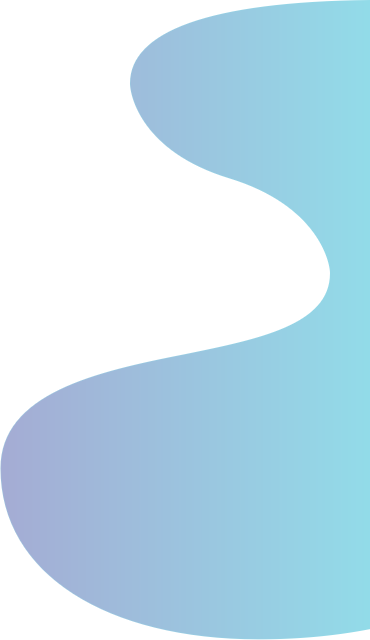
Give the GLSL for this background, as a Shadertoy shader.

```glsl
// Draws a flowing lilac-to-aqua wave shape rising along the right of a white page.

const vec3 PAPER = vec3(1.0);
const vec3 LILAC = vec3(0.645, 0.672, 0.83);
const vec3 AQUA = vec3(0.573, 0.86, 0.912);
const float CANVAS_HEIGHT = 100.0;  // all lengths are hundredths of the height
const float RIM_WIDTH = 0.2;
const int STEPS = 32;

vec2 cubicBezier(vec2 a, vec2 b, vec2 c, vec2 d, float t) {
    float s = 1.0 - t;
    return s * s * s * a + 3.0 * s * s * t * b + 3.0 * s * t * t * c + t * t * t * d;
}

float segmentDistance(vec2 p, vec2 a, vec2 b) {
    vec2 ap = p - a, ab = b - a;
    return length(ap - ab * clamp(dot(ap, ab) / dot(ab, ab), 0.0, 1.0));
}

// True when a ray going left from p meets the segment.
bool crossesLeft(vec2 p, vec2 a, vec2 b) {
    if ((a.y > p.y) == (b.y > p.y)) return false;
    return mix(a.x, b.x, (p.y - a.y) / (b.y - a.y)) < p.x;
}

// Adds one curve to the outline: nearest distance and inside parity.
void addCurve(vec2 p, vec2 a, vec2 b, vec2 c, vec2 d,
              inout float nearest, inout bool inside) {
    vec2 start = a;
    for (int i = 1; i <= STEPS; i++) {
        vec2 end = cubicBezier(a, b, c, d, float(i) / float(STEPS));
        nearest = min(nearest, segmentDistance(p, start, end));
        if (crossesLeft(p, start, end)) inside = !inside;
        start = end;
    }
}

// Signed distance to the wave, positive inside; it is open on the right.
float waveDistance(vec2 p) {
    vec2 top = vec2(57.81, 100.0);
    vec2 upperBulge = vec2(20.31, 86.98);
    vec2 upperBend = vec2(35.81, 72.14);
    vec2 bay = vec2(51.56, 57.29);
    vec2 lowerBend = vec2(28.91, 44.66);
    vec2 lowerBulge = vec2(0.07, 26.82);
    vec2 base = vec2(40.36, 0.1);
    vec2 corner = vec2(57.81, 1.7);

    float nearest = 1e4;
    bool inside = false;
    addCurve(p, top, vec2(32.55, 99.74), vec2(20.31, 95.05), upperBulge, nearest, inside);
    addCurve(p, upperBulge, vec2(20.31, 85.03), vec2(22.14, 76.3), upperBend, nearest, inside);
    addCurve(p, upperBend, vec2(49.48, 67.97), vec2(51.56, 59.24), bay, nearest, inside);
    addCurve(p, bay, vec2(51.56, 49.22), vec2(40.36, 47.01), lowerBend, nearest, inside);
    addCurve(p, lowerBend, vec2(14.97, 41.93), vec2(0.07, 38.54), lowerBulge, nearest, inside);
    addCurve(p, lowerBulge, vec2(0.07, 10.16), vec2(16.93, 0.1), base, nearest, inside);
    addCurve(p, base, vec2(46.88, 0.1), vec2(52.7, 0.7), corner, nearest, inside);
    return inside ? nearest : -nearest;
}

void mainImage(out vec4 fragColor, in vec2 fragCoord) {
    float pixel = CANVAS_HEIGHT / iResolution.y;
    vec2 p = fragCoord * pixel;
    float depth = waveDistance(p);

    // Horizontal gradient with a faint aqua rim
    vec3 fill = mix(LILAC, AQUA, clamp(fragCoord.x / iResolution.x, 0.0, 1.0));
    float rim = 1.0 - smoothstep(0.0, RIM_WIDTH, depth);
    fill = mix(fill, AQUA, 0.4 * rim);

    // Smooth edge over the page
    float coverage = clamp(0.5 + depth / pixel, 0.0, 1.0);
    fragColor = vec4(mix(PAPER, fill, coverage), 1.0);
}
```
